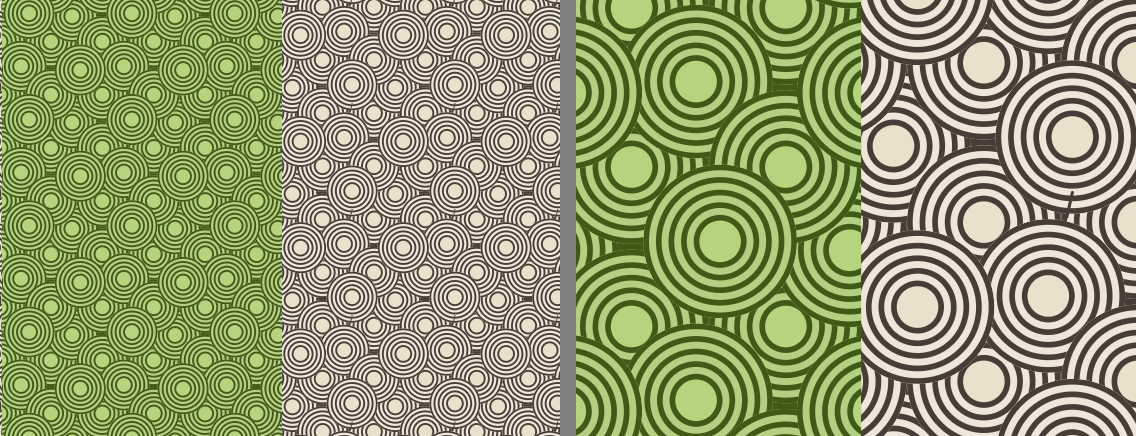
Left: the whole. Right: its middle third, enlarged.
This pattern is drawn by a Shadertoy shader. Its source:

```glsl
// Overlapping ringed discs in two colourways: green at left, cream at right.
// Eight discs per tile are painted from back to front, each wrapped to its
// nearest copy; the cream side is the same tiling, shifted. Unit: tile width.

const vec2 TILE = vec2(1.0, 1.0333);
const float DISC_RADIUS = 0.249;

// Offset from the nearest repeat of the tile origin
vec2 wrapTile(vec2 p) {
    return p - TILE * round(p / TILE);
}

// Antialiased fill of a signed distance
float fill(float dist, float pixel) {
    return clamp(0.5 - dist / pixel, 0.0, 1.0);
}

float segmentDistance(vec2 p, vec2 a, vec2 b) {
    vec2 ab = b - a;
    return length(p - a - ab * clamp(dot(p - a, ab) / dot(ab, ab), 0.0, 1.0));
}

// x: ink of five concentric lines, y: central dot
vec2 discShade(float r, float pixel) {
    float ring = clamp(round((r - 0.0766) / 0.0408), 0.0, 4.0);
    float line = abs(r - 0.0766 - 0.0408 * ring) - 0.0092;
    return vec2(fill(line, pixel), fill(r - 0.07, pixel));
}

vec2 discLayers(vec2 p, float pixel) {
    // Disc centres, back to front
    vec2 centres[8] = vec2[8](
        vec2(0.0, -0.517), vec2(0.207, -0.27), vec2(0.5, -0.517), vec2(0.5, 0.0),
        vec2(-0.291, 0.277), vec2(0.0), vec2(0.285, 0.241), vec2(-0.213, -0.241));
    vec2 shade = vec2(1.0, 0.0);
    for (int i = 0; i < 8; i++) {
        float r = length(wrapTile(p - centres[i]));
        shade = mix(shade, discShade(r, pixel), fill(r - DISC_RADIUS, pixel));
    }
    return shade;
}

void mainImage(out vec4 fragColor, in vec2 fragCoord) {
    float pixel = 5.447 / iResolution.x;
    vec2 p = fragCoord * pixel;

    // Cream covers the right half and a sliver at the left edge
    float cream = max(fill(2.741 - p.x, pixel), fill(p.x - 0.016, pixel));
    vec2 q = p - vec2(0.496, 3.319);
    if (cream > 0.5) q -= vec2(2.142, -0.695);

    vec2 shade = discLayers(q, pixel);

    // Small slanted flaw at the foot of one disc in each cream tile
    vec2 foot = wrapTile(q - vec2(-0.213, -0.471));
    float flaw = segmentDistance(foot, vec2(0.0, 0.05), vec2(-0.018, -0.03)) - 0.005;
    shade.x = max(shade.x, cream * fill(flaw, pixel));

    // Colours of dots, ring gaps and lines
    vec3 dots = mix(vec3(0.71, 0.83, 0.49), vec3(0.92, 0.88, 0.80), cream);
    vec3 gaps = mix(vec3(0.71, 0.81, 0.51), vec3(0.93, 0.90, 0.85), cream);
    vec3 ink = mix(vec3(0.25, 0.35, 0.09), vec3(0.28, 0.24, 0.21), cream);
    vec3 color = mix(mix(gaps, dots, shade.y), ink, shade.x);

    fragColor = vec4(color, 1.0);
}
```
